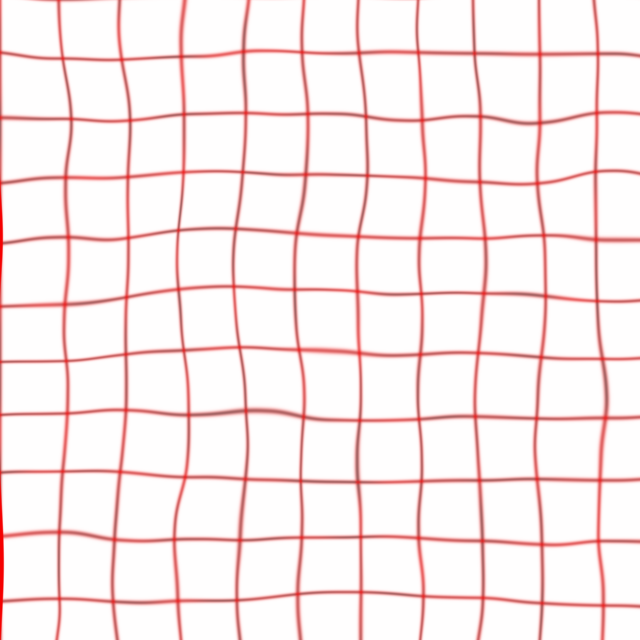
A Shadertoy shader for this pattern:

```glsl
// Hand-drawn red ink grid with wavering lines on white paper.

float hash(vec2 p) {
    vec3 q = fract(vec3(p.xyx) * 0.1031);
    q += dot(q, q.yzx + 33.33);
    return fract((q.x + q.y) * q.z);
}

// Smooth value noise in -1..1
float noise(vec2 p) {
    vec2 i = floor(p), f = fract(p);
    f = f * f * f * (f * (f * 6.0 - 15.0) + 10.0);
    float low = mix(hash(i), hash(i + vec2(1, 0)), f.x);
    float high = mix(hash(i + vec2(0, 1)), hash(i + vec2(1, 1)), f.x);
    return 2.0 * mix(low, high, f.y) - 1.0;
}

float waver(vec2 p) {
    return 0.13 * noise(p * 0.43) + 0.07 * noise(p * 0.87 + 31.4);
}

// Returns the ink coverage and darkness of lines at whole values of across
vec2 inkLine(float across, float along, float seed) {
    float id = round(across);
    vec2 stroke = vec2(along * 0.8, id * 7.3 + seed);
    float width = 0.036 + 0.005 * noise(stroke);
    float d = (across - id) / width;
    float darkness = 0.62 + 0.4 * noise(stroke * vec2(1.7, 1.0) + 53.0);
    return vec2(0.6 * exp(-d * d), darkness);
}

float bump(float x, float center, float radius) {
    float d = (x - center) / radius;
    return exp(-d * d);
}

void mainImage(out vec4 fragColor, in vec2 fragCoord) {
    vec2 uv = fragCoord / iResolution.xy;

    // Grid cells, bent by noise and a broad bulge near the middle
    vec2 cell = uv * vec2(10.64, 10.7) + vec2(0.0, 0.23);
    vec2 grid = cell;
    grid.x += waver(cell + 17.0) * smoothstep(0.0, 0.08, uv.x);
    grid.y += waver(cell + 71.0) + 0.05;
    grid.y -= 0.19 * bump(uv.x, 0.46, 0.25) * bump(uv.y, 0.55, 0.25);

    // Ink thins to pink at the sides and turns pure red at crossings
    vec2 upright = inkLine(grid.x, cell.y, 3.0);
    vec2 level = inkLine(grid.y, cell.x, 211.0);
    float ink = 1.0 - (1.0 - upright.x) * (1.0 - level.x);
    float shade = max(upright.x * upright.x * upright.y, level.x * level.x * level.y);
    shade *= 1.0 - 1.5 * upright.x * level.x;
    vec3 color = vec3(1.0, 0.995, 0.995) - vec3(shade, ink, ink);

    // Solid red swellings along the left border
    float swell = 0.0075 * bump(uv.y, 0.12, 0.12) + 0.006 * bump(uv.y, 0.63, 0.08);
    float blur = 0.0015;
    float border = smoothstep(blur, -blur, uv.x - swell + blur);
    color = mix(color, vec3(0.96, 0.0, 0.0), border);

    fragColor = vec4(clamp(color, 0.0, 1.0), 1.0);
}
```
